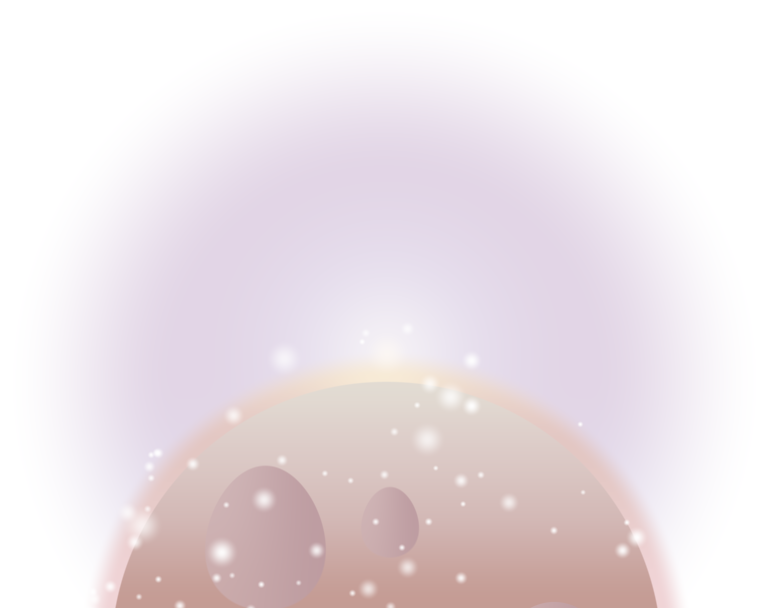
Reproduce this background procedurally as a WebGL 1 fragment shader.

```glsl
precision highp float;
// Pale rosy planet rising in a lavender glow, with soft white sparkles.
uniform vec2 u_resolution;

float hash(float n) {
  return fract(sin(n * 127.1) * 43758.5);
}

// Soft disc: 1 inside the inner radius, 0 beyond the outer one.
float disc(float d, float inner, float outer) {
  return 1.0 - smoothstep(inner, outer, d);
}

// Height of the planet's rim above the lower edge.
float rimHeight(float x) {
  return sqrt(max(0.453 * 0.453 - x * x, 0.0)) - 0.081;
}

// Egg-shaped crater, darker towards its right side.
vec3 addCrater(vec3 base, vec2 p, vec2 center, vec2 radii, float pixel) {
  vec2 q = (p - center) / radii;
  q.x *= 1.0 + 0.16 * q.y;
  float soft = pixel / radii.x;
  float mask = disc(length(q), 1.0 - soft, 1.0 + soft);
  float side = smoothstep(-1.0, 1.0, q.x);
  vec3 shade = mix(vec3(0.80, 0.69, 0.70), vec3(0.74, 0.61, 0.63), side);
  return mix(base, shade, mask * mix(0.75, 0.95, side));
}

vec3 planetSurface(vec2 p, float pixel) {
  vec3 col = mix(vec3(0.77, 0.61, 0.58), vec3(0.82, 0.71, 0.70), smoothstep(0.0, 0.16, p.y));
  col = mix(col, vec3(0.865, 0.80, 0.785), smoothstep(0.10, 0.29, p.y));
  col = mix(col, vec3(0.885, 0.86, 0.825), smoothstep(0.25, 0.375, p.y));
  col = addCrater(col, p, vec2(-0.195, 0.115), vec2(0.098, 0.119), pixel);
  col = addCrater(col, p, vec2(0.010, 0.141), vec2(0.047, 0.058), pixel);
  return addCrater(col, p, vec2(0.280, -0.049), vec2(0.080, 0.059), pixel);
}

// Scattered lights, larger and denser towards the left.
float sparkles(vec2 p) {
  float clear = 1.0;
  for (int i = 0; i < 62; i++) {
    float n = float(i) + 1.0;
    float across = pow(hash(n), 1.3);
    float x = mix(-0.50, 0.43, across);
    float y = mix(-0.01, rimHeight(x) + 0.11, hash(n + 71.3));
    float size = mix(0.006, 0.034, pow(hash(n + 153.7), 2.5));
    size *= mix(1.15, 0.75, across);
    float glow = disc(length(p - vec2(x, y)), 0.0, size);
    clear *= 1.0 - glow * mix(0.65, 0.95, hash(n + 211.9));
  }
  return 1.0 - clear;
}

void main() {
  float pixel = 1.0 / u_resolution.y;
  vec2 p = (gl_FragCoord.xy - vec2(0.5 * u_resolution.x, 0.0)) * pixel;

  // Lavender sky glow fading to white.
  float sky = disc(length(p - vec2(0.001, 0.369)), 0.34, 0.63);
  float sunDist = length(p - vec2(0.005, 0.418));
  vec3 lavender = mix(vec3(0.89, 0.86, 0.925), vec3(0.885, 0.835, 0.90), smoothstep(0.1, 0.4, p.y));
  lavender = mix(lavender, vec3(0.90, 0.87, 0.93), disc(sunDist, 0.08, 0.32));
  vec3 col = mix(vec3(1.0), lavender, sky);

  // White light above the horizon.
  col = mix(col, vec3(0.97, 0.96, 0.97), 0.8 * exp(-sunDist * sunDist / 0.011));

  // Atmosphere, pink at the sides and cream at the top.
  float rim = length(p - vec2(0.004, -0.081)) - 0.453;
  vec3 air = mix(vec3(0.94, 0.83, 0.84), vec3(0.89, 0.78, 0.765), smoothstep(0.02, 0.26, p.y));
  air = mix(air, vec3(0.93, 0.86, 0.81), smoothstep(0.27, 0.40, p.y));
  air = mix(air, vec3(0.97, 0.92, 0.84), exp(-p.x * p.x / 0.012) * smoothstep(0.3, 0.38, p.y));
  col = mix(col, air, disc(rim, 0.008, 0.054));
  col = mix(col, vec3(1.0, 0.98, 0.95), 0.6 * disc(sunDist, 0.0, 0.038));

  // Planet in front of the light.
  col = mix(col, planetSurface(p, pixel), disc(rim, -pixel, pixel));

  col = mix(col, vec3(1.0), sparkles(p));
  gl_FragColor = vec4(col, 1.0);
}
```
